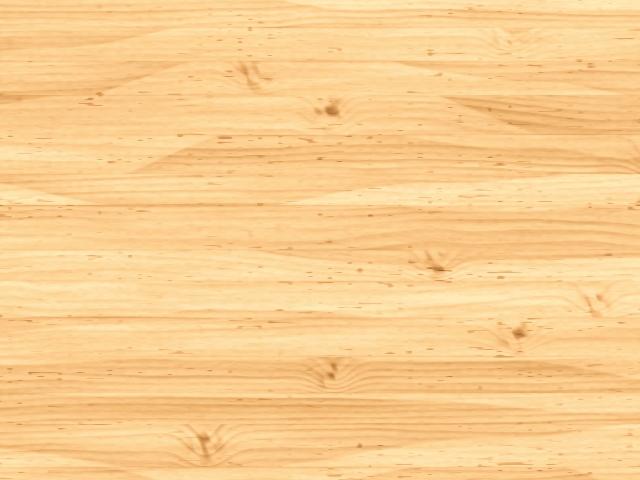
Give the GLSL for this texture, as a Shadertoy shader.

```glsl
const float BOARDS = 13.0;         // boards per canvas height
const float RING_RATE = 68.0;      // growth lines per canvas height
const float BASE_TONE = 0.857;
const float BOARD_CONTRAST = 0.065;
const float HEART_DEPTH = 0.072;
const float RING_DEPTH = 0.085;
const float FIBRE_DEPTH = 0.085;
const float PORE_DEPTH = 0.17;
const float KNOT_DEPTH = 0.30;
const float KNOT_CHANCE = 0.6;

const vec3 PORE_BROWN = vec3(0.58, 0.35, 0.15);
const vec3 BROWN = vec3(0.86, 0.62, 0.35);
const vec3 TAN = vec3(0.94, 0.72, 0.45);
const vec3 HONEY = vec3(0.98, 0.78, 0.53);
const vec3 STRAW = vec3(0.99, 0.83, 0.58);
const vec3 CREAM = vec3(0.99, 0.87, 0.65);
const vec3 PALE = vec3(1.00, 0.92, 0.72);

float hash(vec2 p) {
    vec3 q = fract(p.xyx * 0.1031);
    q += dot(q, q.yzx + 33.33);
    return fract((q.x + q.y) * q.z);
}

float noise(vec2 p) {
    vec2 i = floor(p), f = fract(p);
    f = f * f * (3.0 - 2.0 * f);
    return mix(mix(hash(i), hash(i + vec2(1, 0)), f.x),
               mix(hash(i + vec2(0, 1)), hash(i + vec2(1, 1)), f.x), f.y);
}

float ramp(float a, float b, float x) {
    return clamp((x - a) / (b - a), 0.0, 1.0);
}

float boardEdge(float i) {
    return i + 0.6 * hash(vec2(i, 7.0));
}

// Tone runs from dark pores to pale sapwood
vec3 woodColour(float tone) {
    vec3 c = mix(PORE_BROWN, BROWN, ramp(0.38, 0.62, tone));
    c = mix(c, TAN, ramp(0.62, 0.72, tone));
    c = mix(c, HONEY, ramp(0.72, 0.78, tone));
    c = mix(c, STRAW, ramp(0.78, 0.83, tone));
    c = mix(c, CREAM, ramp(0.83, 0.87, tone));
    return mix(c, PALE, ramp(0.87, 0.92, tone));
}

void mainImage(out vec4 fragColor, in vec2 fragCoord) {
    vec2 p = fragCoord / iResolution.y;
    float pixel = 1.0 / iResolution.y;

    // Boards of uneven height
    float g = p.y * BOARDS;
    float board = floor(g);
    if (g < boardEdge(board)) board -= 1.0;
    float low = boardEdge(board), high = boardEdge(board + 1.0);
    float v = (g - low) / (high - low);
    float seed = hash(vec2(board, 19.0));
    float shift = seed * 57.0;
    float tone = BASE_TONE + BOARD_CONTRAST * (hash(vec2(board, 3.0)) - 0.5);

    // Knot, cut off by the board edges
    float knotX = 1.4 * hash(vec2(board, 41.0));
    float hasKnot = step(hash(vec2(board, 53.0)), KNOT_CHANCE);
    vec2 k = vec2((p.x - knotX) / 0.045, (v - 0.25 - 0.5 * seed) * 1.5);
    float swell = hasKnot * exp(-dot(k, k));

    // Curved border between sapwood and heartwood
    float side = seed < 0.5 ? v : 1.0 - v;
    float curve = 0.45 + 2.6 * (noise(vec2(p.x * 1.9 + shift, board)) - 0.5)
                + 0.15 * (noise(vec2(p.x * 7.0, board + 30.0)) - 0.5) + 0.35 * swell;
    float depth = curve - side;
    float heart = smoothstep(-0.02, 0.05 + pixel * BOARDS, depth);
    tone -= HEART_DEPTH * heart * (0.45 + 0.75 * exp(-3.0 * max(depth, 0.0)));

    // Growth lines: slow darkening, then a quick return
    float ring = p.y * RING_RATE + 3.0 * noise(vec2(p.x * 1.6 + shift, p.y * 9.0))
               + 0.5 * noise(vec2(p.x * 9.0, p.y * 20.0)) + 0.8 * curve + 2.5 * swell;
    float phase = fract(ring);
    float line = smoothstep(0.25, 0.8, phase) * (1.0 - smoothstep(0.82, 1.0, phase));
    float strength = noise(vec2(p.x * 2.5 + shift, floor(ring) * 3.7));
    tone -= RING_DEPTH * line * strength * (0.7 + 0.6 * heart);

    // Long streaks and fine fibres
    tone += FIBRE_DEPTH * (noise(vec2(p.x * 2.2 + shift, p.y * 34.0)) - 0.5);
    tone += FIBRE_DEPTH * 0.6 * (noise(vec2(p.x * 9.0, p.y * 150.0)) - 0.5);
    tone += FIBRE_DEPTH * 0.45 * (noise(p * vec2(90.0, 290.0)) - 0.5);

    // Short dark pores gathered in streaks
    float pores = smoothstep(0.78, 0.97, noise(p * vec2(48.0, 250.0) + 11.0));
    float gather = smoothstep(0.4, 0.85, noise(vec2(p.x * 4.0, p.y * 45.0) + 5.0));
    tone -= PORE_DEPTH * pores * (0.2 + gather);

    // Feathered knot core with a soft smear along the grain
    float feather = noise(vec2(p.x * 75.0 + 2.5 * v, v * 4.0 + shift));
    float core = hasKnot * exp(-dot(k, k) * 2.8);
    float smear = hasKnot * exp(-k.x * k.x * 0.18 - k.y * k.y * 5.0);
    tone -= KNOT_DEPTH * core * smoothstep(0.35, 0.95, feather);
    tone -= 0.05 * smear * noise(p * vec2(22.0, 90.0));

    // Thin broken seams
    float gap = min(g - low, high - g) / BOARDS;
    float seam = 1.0 - smoothstep(0.0, 0.0025 + pixel, gap);
    tone -= 0.075 * seam * noise(vec2(p.x * 3.0, floor(g + 0.5) * 5.3));

    fragColor = vec4(woodColour(tone), 1.0);
}
```
